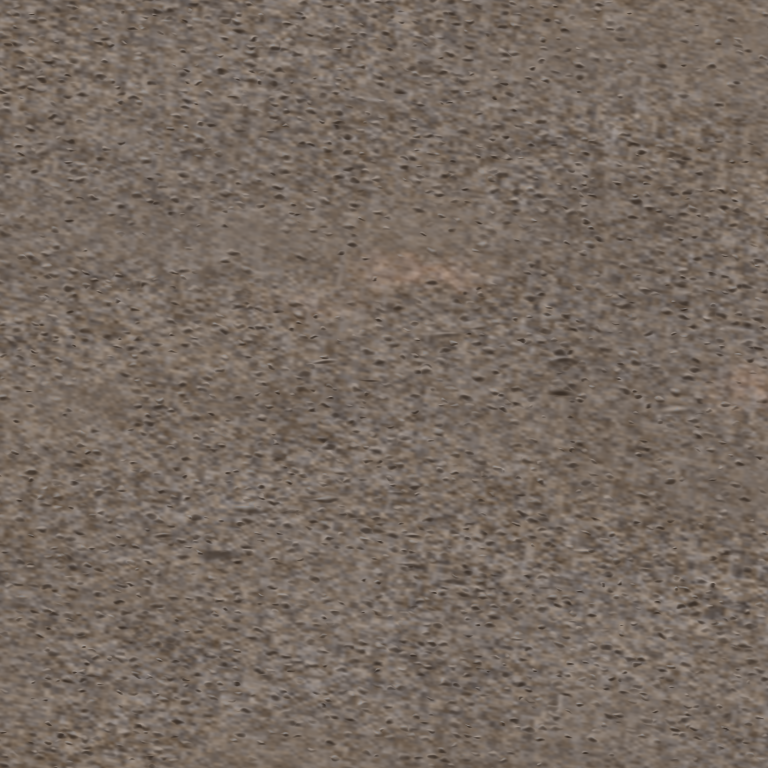
This texture is drawn by a Shadertoy shader. Its source:

```glsl
// Dry brown gravel ground with soft grain, dark pebbles and a few pale dusty patches.
#define BASE_COLOR vec3(0.474, 0.424, 0.384)
#define SHADE_COLOR vec3(0.190, 0.150, 0.120)
#define LIGHT_COLOR vec3(0.700, 0.650, 0.610)
#define DUST_COLOR vec3(0.640, 0.530, 0.460)
#define GRAIN_CELLS vec2(100.0, 165.0)
#define GRAIN_CONTRAST 0.150
#define TINT_CONTRAST 0.042
#define PEBBLE_CELLS vec2(60.0, 94.0)
#define PEBBLE_DENSITY 0.40
#define STONE_CELLS vec2(20.0, 44.0)
#define STONE_DENSITY 0.08

float hash(vec2 p) {
    return fract(sin(dot(p, vec2(127.1, 311.7))) * 43758.545);
}

// Smooth value noise, centred on zero
float noise(vec2 p) {
    vec2 cell = floor(p), f = fract(p);
    f = f * f * (3.0 - 2.0 * f);
    float low = mix(hash(cell), hash(cell + vec2(1.0, 0.0)), f.x);
    float high = mix(hash(cell + vec2(0.0, 1.0)), hash(cell + 1.0), f.x);
    return mix(low, high, f.y) - 0.5;
}

// Soft elliptical spot
float blob(vec2 p, vec2 center, vec2 size) {
    vec2 d = (p - center) / size;
    return exp(-dot(d, d));
}

// Roughness of the ground: low on the worn, smooth strips
float roughness(vec2 p) {
    float strips = noise(p * vec2(3.0, 9.0) + 4.7) + 0.6 * noise(p * vec2(9.0, 23.0));
    float worn = blob(p, vec2(0.35, 0.69), vec2(0.45, 0.05));
    return clamp(0.95 + 0.6 * strips - 0.5 * worn, 0.4, 1.25);
}

// Scattered pebbles: x is the lit top, y is the shaded underside
vec2 pebbles(vec2 p, vec2 cells, float density, float flatness, float seed) {
    vec2 result = vec2(0.0);
    vec2 grid = p * cells;
    vec2 home = floor(grid);
    // Ragged outlines
    vec2 warped = grid + 0.32 * vec2(noise(grid * 2.3 + seed), noise(grid * 2.1 + seed + 9.0));
    for (int j = -1; j <= 1; j++) {
        for (int i = -1; i <= 1; i++) {
            vec2 id = home + vec2(i, j);
            vec2 key = id + seed;
            vec2 center = id + 0.15 + 0.7 * vec2(hash(key), hash(key + 17.3));
            float rough = roughness(center / cells);
            float present = step(hash(key + 31.9), density * rough * rough);
            float size = mix(0.24, 0.58, hash(key + 47.1));
            vec2 d = warped - center;
            d.y += (hash(key + 59.7) - 0.45) * 0.5 * d.x;
            d /= size * vec2(1.0, flatness);
            float depth = hash(key + 71.3);
            float glint = hash(key + 83.9);
            float shade = mix(0.12, 1.0, depth) * (1.0 - smoothstep(0.15, 1.15, length(d)));
            vec2 top = d - vec2(-0.25, 1.0);
            float lit = glint * (1.0 - smoothstep(0.1, 1.1, length(top)));
            result = max(result, present * vec2(lit, shade));
        }
    }
    return result;
}

void mainImage(out vec4 fragColor, in vec2 fragCoord) {
    vec2 p = fragCoord / iResolution.y;
    vec2 slanted = p + vec2(0.0, 0.08 * p.x);
    float rough = roughness(p);

    // Broad, faint variation of the soil
    float soil = noise(p * vec2(5.0, 11.0)) + 0.8 * noise(p * vec2(16.0, 33.0) + 8.1);
    soil += 0.9 * noise(slanted * vec2(36.0, 62.0) + 15.0);
    vec3 color = BASE_COLOR + 0.042 * soil;
    color += vec3(0.010, 0.0, -0.014) * noise(p * vec2(4.0, 9.0) + 21.0);

    // Pale dust patches with ragged outlines
    vec2 ragged = p + 0.035 * vec2(noise(p * 38.0), noise(p * 45.0 + 5.0));
    float dust = blob(ragged, vec2(0.55, 0.645), vec2(0.07, 0.019));
    dust += 0.8 * blob(ragged, vec2(0.98, 0.495), vec2(0.04, 0.025));
    dust += 0.4 * blob(ragged, vec2(0.41, 0.6), vec2(0.06, 0.02));
    color = mix(color, DUST_COLOR, 0.7 * min(dust, 1.0));

    // Fine grain in two sizes, each grain slightly warm or cool
    float grain = noise(slanted * GRAIN_CELLS);
    grain += 0.9 * noise(mat2(0.98, 0.17, -0.17, 0.98) * p * GRAIN_CELLS * 1.6 + 13.0);
    color += GRAIN_CONTRAST * rough * grain;
    float tint = noise(slanted * GRAIN_CELLS * 1.1 + 37.0);
    color += TINT_CONTRAST * rough * tint * vec3(0.7, 0.0, -1.0);

    // Small pebbles everywhere, larger stones across the middle
    vec2 small = pebbles(slanted, PEBBLE_CELLS, PEBBLE_DENSITY, 0.72, 3.0);
    float middle = smoothstep(0.1, 0.6, blob(p, vec2(0.5, 0.43), vec2(0.6, 0.22)));
    vec2 large = pebbles(p, STONE_CELLS, STONE_DENSITY, 0.42, 211.0) * middle;
    vec2 stone = max(small * vec2(0.62, 0.8), large * vec2(0.75, 1.0));
    vec3 lit = LIGHT_COLOR + vec3(-0.05, 0.0, 0.05) * step(0.14, tint);
    color = mix(color, lit, stone.x);
    color = mix(color, SHADE_COLOR, stone.y);

    fragColor = vec4(clamp(color, 0.0, 1.0), 1.0);
}
```
